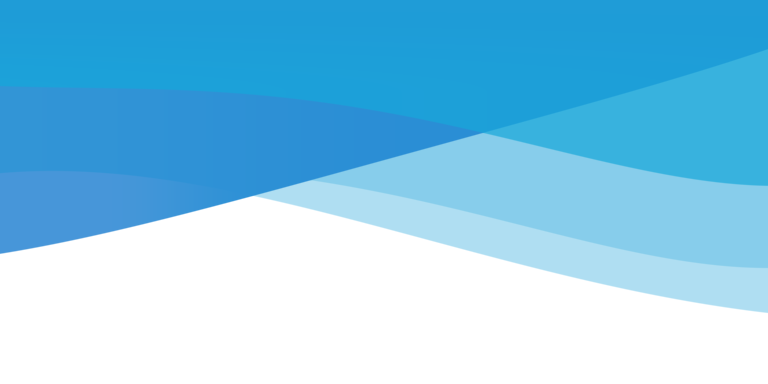
A WebGL 2 fragment shader for this background:

```glsl
#version 300 es
precision highp float;
// Overlapping translucent blue waves sweeping across a white ground.

#define EDGE_SOFTNESS 0.9
#define SKY_TOP    vec3(0.120, 0.610, 0.843)
#define SKY_LOW    vec3(0.108, 0.635, 0.852)
#define BLUE_LEFT  vec3(0.195, 0.583, 0.840)
#define BLUE_TIP   vec3(0.165, 0.555, 0.835)
#define BLUE_PALE  vec3(0.280, 0.590, 0.850)
#define TEAL       vec3(0.220, 0.700, 0.872)
#define LIGHT_BLUE vec3(0.530, 0.805, 0.920)
#define PALE_BLUE  vec3(0.688, 0.872, 0.950)
#define GROUND     vec3(1.0)

uniform vec2 u_resolution;
out vec4 fragColor;

// Smooth height through five evenly spaced points (Newton differences).
float curve(float x, float h0, float h1, float h2, float h3, float h4) {
    float t = x * 4.0;
    vec4 d1 = vec4(h1, h2, h3, h4) - vec4(h0, h1, h2, h3);
    vec3 d2 = d1.yzw - d1.xyz;
    vec2 d3 = d2.yz - d2.xy;
    float d4 = d3.y - d3.x;
    return h0 + t * (d1.x + (t - 1.0) / 2.0 * (d2.x
              + (t - 2.0) / 3.0 * (d3.x + (t - 3.0) / 4.0 * d4)));
}

// Coverage of the area below a height, softened at the boundary.
float below(float y, float height) {
    float soft = EDGE_SOFTNESS / u_resolution.y;
    return smoothstep(-soft, soft, height - y);
}

void main() {
    vec2 uv = gl_FragCoord.xy / u_resolution;

    // Boundaries: one rising diagonal and three falling waves.
    float diagonal = curve(uv.x, 0.339, 0.448, 0.583, 0.721, 0.872);
    float upper    = curve(uv.x, 0.776, 0.764, 0.708, 0.596, 0.516);
    float middle   = curve(uv.x, 0.570, 0.563, 0.497, 0.378, 0.302);
    float lower    = curve(uv.x, 0.549, 0.521, 0.406, 0.276, 0.185);

    float underUpper  = below(uv.y, upper);
    float underMiddle = below(uv.y, middle);
    float underLower  = below(uv.y, lower);

    // Deep layers above the diagonal.
    float skyFade = smoothstep(1.0, 0.76, uv.y) * (1.0 - 0.6 * uv.x);
    vec3 deep = mix(SKY_TOP, SKY_LOW, skyFade);
    vec3 blue = mix(BLUE_LEFT, BLUE_TIP, smoothstep(0.0, 0.6, uv.x));
    vec3 pale = mix(BLUE_PALE, blue, smoothstep(0.12, 0.34, uv.x));
    deep = mix(deep, blue, underUpper);
    deep = mix(deep, pale, underLower);

    // Light layers below the diagonal, fading out to the ground.
    vec3 light = mix(TEAL, LIGHT_BLUE, underUpper);
    light = mix(light, PALE_BLUE, underMiddle);
    light = mix(light, GROUND, underLower);

    fragColor = vec4(mix(deep, light, below(uv.y, diagonal)), 1.0);
}
```
